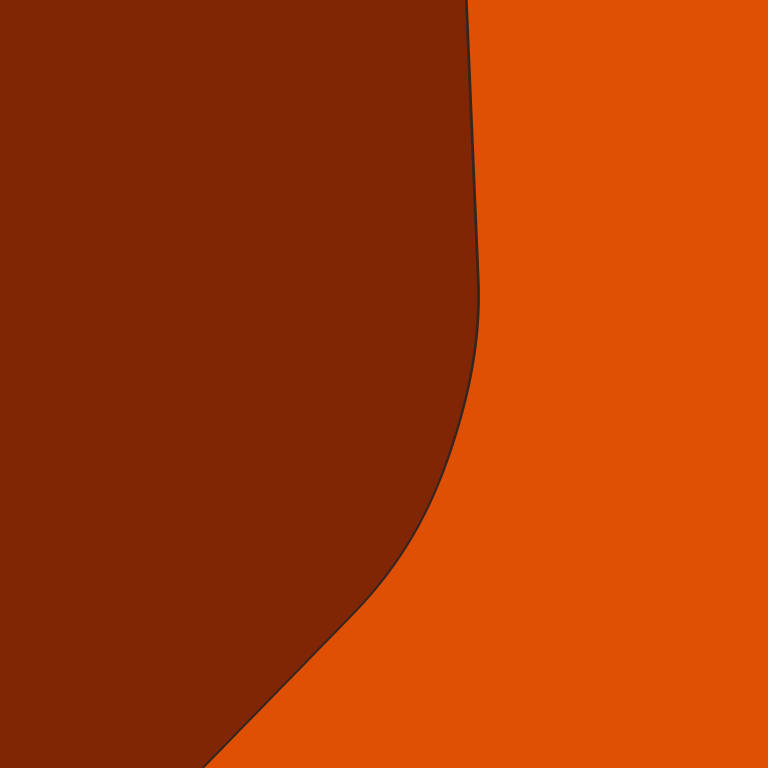
This background is drawn by a WebGL 2 fragment shader. Its source:

```glsl
#version 300 es
precision highp float;
// Two flat fields, brown on the left and orange on the right, parted by a
// thin dark outline. The border is a smooth curve x(y): straight at both
// ends, with two cubic Hermite spans forming the bend between them.

uniform vec2 u_resolution;
out vec4 outColor;

const vec3 BROWN = vec3(0.500, 0.149, 0.020);
const vec3 ORANGE = vec3(0.876, 0.313, 0.014);
const vec3 OUTLINE = vec3(0.200, 0.145, 0.120);

// Border knots: height, x position, slope dx/dy
const vec3 KNOT_LOW = vec3(0.1992, 0.4583, 0.975);
const vec3 KNOT_MID = vec3(0.4496, 0.5980, 0.290);
const vec3 KNOT_HIGH = vec3(0.6354, 0.6227, -0.0425);

float lineThrough(vec3 knot, float y) {
    return knot.y + knot.z * (y - knot.x);
}

float hermite(vec3 a, vec3 b, float y) {
    float span = b.x - a.x;
    float t = (y - a.x) / span;
    float s = 1.0 - t;
    float ends = mix(a.y, b.y, t * t * (3.0 - 2.0 * t));
    return ends + span * t * s * (a.z * s - b.z * t);
}

float borderX(float y) {
    if (y < KNOT_LOW.x) return lineThrough(KNOT_LOW, y);
    if (y < KNOT_MID.x) return hermite(KNOT_LOW, KNOT_MID, y);
    if (y < KNOT_HIGH.x) return hermite(KNOT_MID, KNOT_HIGH, y);
    return lineThrough(KNOT_HIGH, y);
}

// Signed distance to the border, positive on the right
float borderDistance(vec2 p) {
    float h = 0.002;
    float slope = (borderX(p.y + h) - borderX(p.y - h)) / (2.0 * h);
    return (p.x - borderX(p.y)) / sqrt(1.0 + slope * slope);
}

// Coverage of the region where d is negative
float coverage(float d, float pixel) {
    return clamp(0.5 - d / pixel, 0.0, 1.0);
}

void main() {
    vec2 p = gl_FragCoord.xy / u_resolution;
    float pixel = 1.0 / min(u_resolution.x, u_resolution.y);
    float d = borderDistance(p);

    // Flat fields
    vec3 color = mix(ORANGE, BROWN, coverage(d, pixel));

    // Outline, a little heavier toward the top
    float halfWidth = mix(0.0013, 0.0018, smoothstep(0.2, 0.7, p.y));
    color = mix(color, OUTLINE, coverage(abs(d) - halfWidth, pixel));

    outColor = vec4(color, 1.0);
}
```
